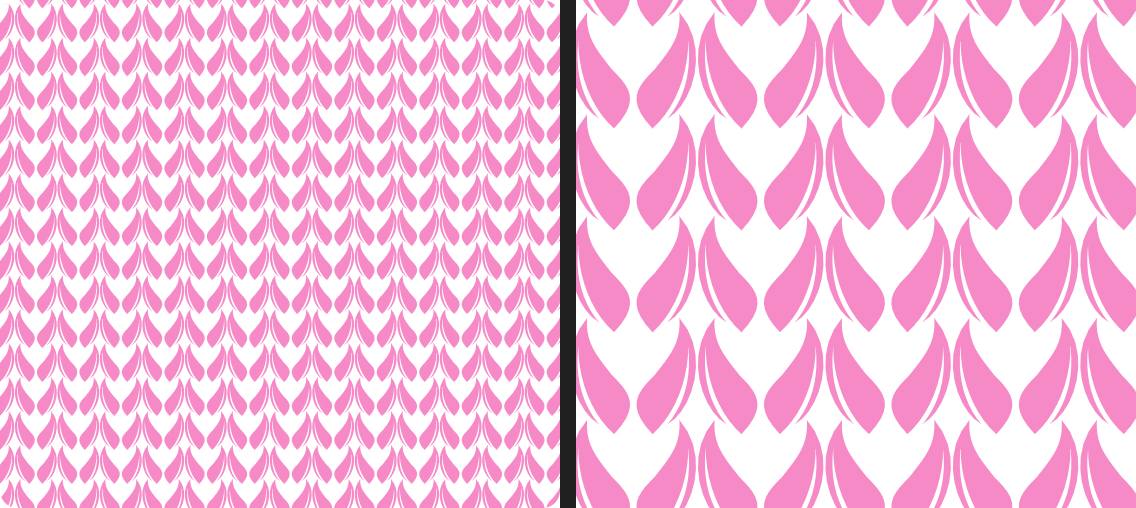
Left: the whole. Right: its middle third, enlarged.
Give the GLSL for this pattern, as a WebGL 2 fragment shader.

```glsl
#version 300 es
precision highp float;
// Columns of mirrored pink leaf pairs, each leaf split by a slim white vein, on a white round-cornered card.

#define CARD_HEIGHT 1044.0          // design units from bottom to top
#define PERIOD vec2(87.3, 69.8)     // 13.2 pairs across, 15 rows down
#define FIRST_PAIR vec2(30.0, 7.5)  // mirror axis and leaf tip, from the upper left
#define CORNER_RADIUS 36.0
#define CURVE_STEPS 10
#define PINK vec3(0.96, 0.54, 0.78)
#define WHITE vec3(1.0)

uniform vec2 u_resolution;
out vec4 fragColor;

vec2 cubic(vec2 a, vec2 b, vec2 c, vec2 d, float t) {
  float s = 1.0 - t;
  return s * s * s * a + 3.0 * s * s * t * b + 3.0 * s * t * t * c + t * t * t * d;
}

// Adds one curved side to a closed outline: x = squared distance, y = inside sign
void addCurve(vec2 p, vec2 a, vec2 b, vec2 c, vec2 d, inout vec2 outline) {
  vec2 start = a;
  for (int i = 1; i <= CURVE_STEPS; i++) {
    vec2 end = cubic(a, b, c, d, float(i) / float(CURVE_STEPS));
    vec2 side = end - start;
    vec2 offset = p - start;
    vec2 gap = offset - side * clamp(dot(offset, side) / dot(side, side), 0.0, 1.0);
    outline.x = min(outline.x, dot(gap, gap));
    bvec3 crossing = bvec3(p.y >= start.y, p.y < end.y,
                           side.x * offset.y > side.y * offset.x);
    if (all(crossing) || !any(crossing)) outline.y = -outline.y;
    start = end;
  }
}

// Signed distance to a leaf; x runs out from the mirror axis, y down from the tip
float leafDistance(vec2 p) {
  vec2 tip = vec2(12.0, 0.0);
  vec2 shoulder = vec2(29.0, 39.0);
  vec2 foot = vec2(30.5, 79.5);
  vec2 veinTop = vec2(6.0, 20.0);
  vec2 sliverEnd = vec2(20.0, 72.5);
  vec2 outline = vec2(1e6, 1.0);

  // Broad blade
  addCurve(p, tip, vec2(11.0, 17.0), vec2(18.0, 25.0), shoulder, outline);
  addCurve(p, shoulder, vec2(41.0, 51.0), vec2(49.0, 60.0), foot, outline);
  addCurve(p, foot, vec2(15.0, 66.0), vec2(6.0, 42.0), veinTop, outline);
  // Slim inner sliver beyond the vein
  addCurve(p, veinTop, vec2(3.5, 42.0), vec2(9.5, 60.0), sliverEnd, outline);
  addCurve(p, sliverEnd, vec2(4.0, 64.0), vec2(-10.0, 25.0), tip, outline);
  return sqrt(outline.x) * outline.y;
}

float roundedBox(vec2 p, vec2 halfSize, float radius) {
  vec2 q = abs(p) - halfSize + radius;
  return length(max(q, 0.0)) + min(max(q.x, q.y), 0.0) - radius;
}

void main() {
  float pixel = CARD_HEIGHT / u_resolution.y;
  vec2 card = u_resolution * pixel;
  vec2 p = gl_FragCoord.xy * pixel;
  p.y = card.y - p.y;

  // Fold each column about its mirror axis
  vec2 local = p - FIRST_PAIR;
  float fromAxis = abs(mod(local.x + 0.5 * PERIOD.x, PERIOD.x) - 0.5 * PERIOD.x);
  float fromTip = mod(local.y, PERIOD.y);

  // Leaf feet reach into the row below
  float dist = 1e6;
  for (int row = 0; row < 2; row++) {
    dist = min(dist, leafDistance(vec2(fromAxis, fromTip + float(row) * PERIOD.y)));
  }

  // Trim the leaves at the card corners
  dist = max(dist, roundedBox(p - 0.5 * card, 0.5 * card, CORNER_RADIUS));
  float coverage = clamp(0.5 - dist / pixel, 0.0, 1.0);
  fragColor = vec4(mix(WHITE, PINK, coverage), 1.0);
}
```
